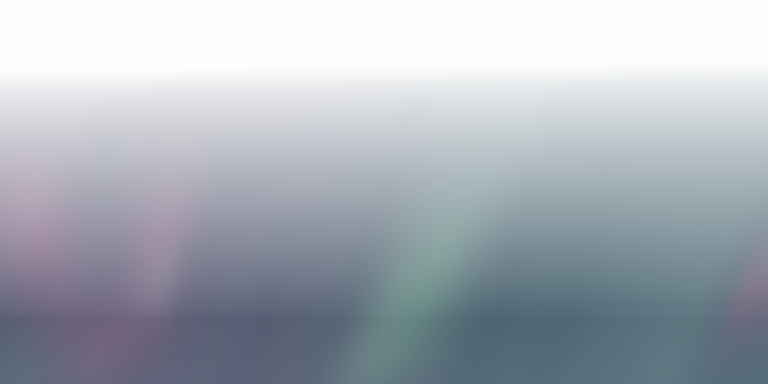
Give the GLSL for this background, as a Shadertoy shader.

```glsl
vec2 gradientAt(vec2 cell) {
    float h = fract(sin(dot(cell, vec2(127.1, 311.7))) * 43758.5);
    return vec2(cos(6.2832 * h), sin(6.2832 * h));
}

float gradientNoise(vec2 p) {
    vec2 i = floor(p), f = fract(p);
    vec2 u = f * f * f * (f * (f * 6.0 - 15.0) + 10.0);
    float a = dot(gradientAt(i), f);
    float b = dot(gradientAt(i + vec2(1, 0)), f - vec2(1, 0));
    float c = dot(gradientAt(i + vec2(0, 1)), f - vec2(0, 1));
    float d = dot(gradientAt(i + vec2(1, 1)), f - vec2(1, 1));
    return mix(mix(a, b, u.x), mix(c, d, u.x), u.y);
}

// Leaning glow with separate left, right and vertical falloffs
float curtain(vec2 p, vec2 centre, float lean, vec3 falloff) {
    vec2 d = p - centre;
    d.x -= lean * d.y;
    float side = mix(falloff.x, falloff.y, smoothstep(-0.01, 0.01, d.x));
    vec2 q = d / vec2(side, falloff.z);
    return exp(-dot(q, q));
}

void mainImage(out vec4 fragColor, in vec2 fragCoord) {
    vec2 uv = fragCoord / iResolution.xy;

    // Ground tint, violet on the left and teal on the right
    vec3 violet = vec3(0.365, 0.385, 0.47);
    vec3 teal = vec3(0.325, 0.425, 0.47);
    vec3 color = mix(violet, teal, smoothstep(0.25, 0.75, uv.x));
    color += vec3(-0.02, 0.03, 0.01) * curtain(uv, vec2(0.0), 0.0, vec3(0.1, 0.1, 0.15));

    // Rose curtains
    vec3 rose = vec3(0.13, 0.01, 0.045);
    color += rose * curtain(uv, vec2(0.045, 0.42), -0.1, vec3(0.07, 0.06, 0.22));
    color += rose * 0.8 * curtain(uv, vec2(0.21, 0.39), 0.08, vec3(0.05, 0.04, 0.2));
    color += rose * 0.55 * curtain(uv, vec2(0.14, 0.1), 0.25, vec3(0.08, 0.07, 0.14));
    color += rose * 1.1 * curtain(uv, vec2(0.985, 0.25), 0.2, vec3(0.035, 0.08, 0.16));

    // Green and pale curtains
    vec3 sage = vec3(0.075, 0.125, 0.06);
    color += sage * curtain(uv, vec2(0.565, 0.32), 0.21, vec3(0.065, 0.05, 0.23));
    color += sage * 0.6 * curtain(uv, vec2(0.49, 0.08), 0.25, vec3(0.05, 0.07, 0.18));
    color += vec3(0.035, 0.06, 0.04) * curtain(uv, vec2(0.21, 0.26), 0.08, vec3(0.035, 0.025, 0.1));
    color += vec3(0.06, 0.055, 0.05) * curtain(uv, vec2(0.9, 0.18), 0.2, vec3(0.09, 0.035, 0.3));

    // Faint slanted streaks
    color += 0.018 * gradientNoise(vec2((uv.x - 0.2 * uv.y) * 14.0, uv.y * 1.5));

    // White veil thinning towards the horizon
    float depth = clamp((0.835 + 0.025 * uv.x - uv.y) / 0.66, 0.0, 1.0);
    float density = pow(depth, 0.92) * smoothstep(-0.02, 0.12, depth);
    color = mix(vec3(0.995), color, density);

    // Soft shade below the horizon line
    float below = 1.0 - smoothstep(0.172, 0.182, uv.y);
    color -= 0.018 * below * smoothstep(0.0, 0.17, uv.y);

    fragColor = vec4(color, 1.0);
}
```
